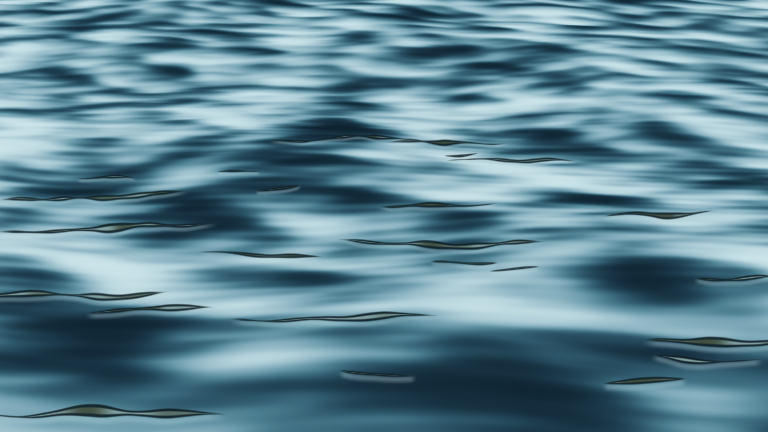
Give the GLSL for this texture, as a WebGL 2 fragment shader.

```glsl
#version 300 es
precision highp float;
// Rippled open water seen at a low angle. Steepened gradient noise in a
// perspective plane gives the wave tone, a blue ramp colours it, and thin
// glassy slivers with dark rims are scattered over the nearer water.
uniform vec2 u_resolution;
out vec4 fragColor;

float hash(vec2 p) {
    vec3 a = fract(p.xyx * 0.1031);
    a += dot(a, a.yzx + 33.33);
    return fract((a.x + a.y) * a.z);
}

float corner(vec2 cell, vec2 offset) {
    float angle = 6.2832 * hash(cell);
    return dot(vec2(cos(angle), sin(angle)), offset);
}

// Gradient noise, centred on zero
float noise(vec2 p) {
    vec2 i = floor(p), f = p - i;
    vec2 u = f * f * f * (f * (f * 6.0 - 15.0) + 10.0);
    vec2 e = vec2(1.0, 0.0);
    return mix(mix(corner(i, f), corner(i + e, f - e), u.x),
               mix(corner(i + e.yx, f - e.yx), corner(i + 1.0, f - 1.0), u.x), u.y);
}

// Noise with a crisp upper edge on each dark wave face
float wave(vec2 q) {
    float n = noise(q);
    return noise(q + vec2(0.15, 0.38) * n);
}

// Summed wave trains; range is the distance below the horizon
float waterHeight(vec2 q, float range) {
    q.y += 0.9 * noise(q * vec2(0.4, 0.25) + 7.3);
    float far = smoothstep(0.2, 0.5, range);
    float near = smoothstep(0.65, 1.2, range);
    float s = 0.65 * wave(q * 0.45 + vec2(41.0, 0.12 * q.x));
    s += wave(q + vec2(90.0, 0.3 * q.x));
    s += mix(0.55, 0.22, near) * far
         * wave(q * vec2(1.7, 2.1) + vec2(23.0, -0.45 * q.x));
    // Silky streaks drawn out along the crests
    float streak = noise(q * vec2(1.5, 4.6) + vec2(67.0, 0.5 * q.x));
    s += mix(0.32, 0.15, near) * smoothstep(0.35, 0.65, range) * streak;
    return s;
}

// Tone 0..1 to colour, deep blue to pale sky
vec3 waterColor(float tone) {
    const vec3 ramp[8] = vec3[8](
        vec3(0.05, 0.13, 0.18), vec3(0.12, 0.25, 0.32),
        vec3(0.20, 0.37, 0.45), vec3(0.29, 0.49, 0.56),
        vec3(0.41, 0.60, 0.67), vec3(0.53, 0.69, 0.75),
        vec3(0.65, 0.78, 0.82), vec3(0.80, 0.90, 0.92));
    float t = clamp(tone, 0.0, 0.999) * 7.0;
    int i = int(t);
    return mix(ramp[i], ramp[i + 1], fract(t));
}

// Thin lens-shaped reflections with dark outlines
vec3 addSlivers(vec3 color, vec2 uv, float aspect, float pixel) {
    for (int i = 0; i < 24; i++) {
        float id = float(i);
        float r = hash(vec2(id, 3.0));
        float tilt = hash(vec2(id, 11.0)) - 0.6;
        float y = 0.01 + 0.69 * pow((id + hash(vec2(id, 5.0))) / 24.0, 0.7);
        float scale = 1.22 - y;
        vec2 d = uv - vec2(hash(vec2(id, 8.0)) * aspect, y);
        float t = d.x / (scale * (0.07 + 0.32 * r * r));
        if (abs(t) > 1.0) continue;
        float along = uv.x / scale;
        d.y += 0.08 * tilt * d.x + 0.022 * scale * noise(vec2(along * 5.0, id + 0.4));
        float body = 0.75 + 1.1 * noise(vec2(along * 11.0, id + 20.5));
        float width = scale * 0.008 * (0.5 + r) * (1.0 - t * t) * body;
        float edge = abs(d.y) - width;
        float taper = smoothstep(1.0, 0.8, abs(t));
        // Pale rim below, dark outline, then the glassy middle
        float rim = smoothstep(0.012 * scale, 0.0, abs(d.y + width + 0.006 * scale));
        color = mix(color, vec3(0.70, 0.82, 0.85), 0.35 * rim * taper);
        color = mix(color, vec3(0.06, 0.12, 0.14),
                    0.9 * taper * smoothstep(pixel, -pixel, edge));
        float tint = smoothstep(-0.2, 0.25, noise(vec2(along * 9.0, id + 50.5)));
        vec3 glass = mix(vec3(0.25, 0.31, 0.25), vec3(0.50, 0.62, 0.63), tint);
        color = mix(color, glass,
                    taper * smoothstep(pixel, -pixel, edge + 0.35 * width + pixel));
    }
    return color;
}

void main() {
    vec2 uv = gl_FragCoord.xy / u_resolution.y;
    float aspect = u_resolution.x / u_resolution.y;

    // Perspective plane: waves shrink and crowd toward the horizon
    float range = 1.22 - uv.y;
    vec2 plane = vec2((uv.x - 0.5 * aspect) / range * 2.2, 18.7 / sqrt(range));

    // Darker in the foreground, paler in the distance
    float s = waterHeight(plane, range);
    s += mix(-0.18, 0.07, smoothstep(0.0, 0.42, uv.y));
    vec3 color = waterColor(0.5 + 0.5 * tanh(2.6 * s));

    color = addSlivers(color, uv, aspect, 1.0 / u_resolution.y);
    fragColor = vec4(color, 1.0);
}
```
